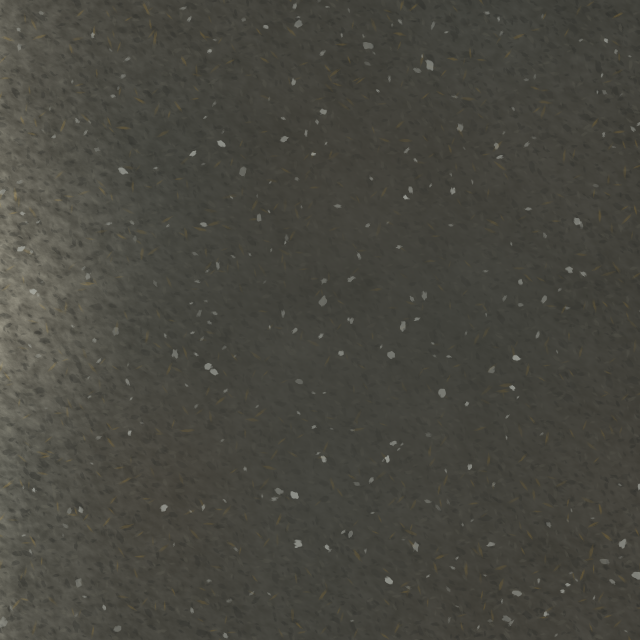
Write a three.js fragment shader that draws this texture.

```glsl
varying vec2 vUv;

const vec3 STONE = vec3(0.260, 0.258, 0.233);
const vec3 WARM_TINT = vec3(0.012, 0.001, -0.004);
const vec3 DARK_CHIP = vec3(0.175, 0.178, 0.165);
const vec3 PALE_CHIP = vec3(0.345, 0.340, 0.300);
const vec3 OCHRE = vec3(0.44, 0.37, 0.21);
const vec3 WHITE_FLECK = vec3(0.68, 0.69, 0.66);
const vec3 GLOW_TINT = vec3(1.0, 0.98, 0.88);
const vec2 GLOW_CENTER = vec2(0.02, 0.54);
const vec2 GLOW_SIZE = vec2(0.14, 0.19);
const float GLOW_GAIN = 0.105;
const float SIDE_GAIN = 0.095;
const float SIDE_REACH = 0.15;
const float GRAIN_ANGLE = -0.55;
const float EDGE_SOFTNESS = 0.0013;
const float MOTTLE_GAIN = 0.035;
const float GRAIN_GAIN = 0.055;

float hash(vec2 p) {
  vec3 q = fract(vec3(p.xyx) * 0.1031);
  q += dot(q, q.yzx + 33.33);
  return fract((q.x + q.y) * q.z);
}

vec2 hash2(vec2 p) {
  return vec2(hash(p), hash(p + 71.7));
}

float noise(vec2 p) {
  vec2 i = floor(p);
  vec2 f = fract(p);
  f = f * f * (3.0 - 2.0 * f);
  float low = mix(hash(i), hash(i + vec2(1.0, 0.0)), f.x);
  float high = mix(hash(i + vec2(0.0, 1.0)), hash(i + 1.0), f.x);
  return mix(low, high, f.y);
}

float fbm(vec2 p) {
  float sum = 0.0;
  float gain = 0.5;
  for (int i = 0; i < 4; i++) {
    sum += gain * noise(p);
    p = p * 2.03 + 17.3;
    gain *= 0.5;
  }
  return sum;
}

vec2 rotate(vec2 p, float angle) {
  float c = cos(angle);
  float s = sin(angle);
  return vec2(c * p.x + s * p.y, c * p.y - s * p.x);
}

// Opacity of scattered ragged ellipses; halfSize is in canvas units
float chips(vec2 uv, float cells, float seed, float share, vec2 halfSize, float spread) {
  vec2 home = floor(uv * cells);
  float cover = 0.0;
  for (int y = -1; y <= 1; y++) {
    for (int x = -1; x <= 1; x++) {
      vec2 cell = home + vec2(float(x), float(y));
      vec2 key = cell + seed * 13.7 + 50.0;
      vec2 center = (cell + hash2(key)) / cells;
      vec2 traits = hash2(key + 191.3);
      float angle = GRAIN_ANGLE + spread * (traits.x - 0.5);
      vec2 size = halfSize * mix(0.5, 1.2, traits.y * traits.y);
      vec2 q = rotate(uv - center, angle) / size;
      q += 0.7 * (vec2(noise(q * 1.4 + key), noise(q * 1.4 + key + 37.0)) - 0.5);
      float edge = (length(q) - 1.0) * size.y;
      float shape = 1.0 - smoothstep(-EDGE_SOFTNESS, EDGE_SOFTNESS, edge);
      float present = step(hash(key + 307.1), share);
      cover = max(cover, shape * present * mix(0.35, 1.0, hash(key + 411.9)));
    }
  }
  return cover;
}

// Broad sheen along the left side
float sheen(vec2 uv) {
  vec2 q = (uv - GLOW_CENTER) / GLOW_SIZE;
  float side = SIDE_GAIN * exp(-uv.x / SIDE_REACH);
  float rim = 0.035 * exp(-uv.x / 0.018);
  return side + rim + GLOW_GAIN * exp(-dot(q, q));
}

void main() {
  vec2 uv = vUv;
  float light = sheen(uv);
  float outer = smoothstep(0.12, 0.6, length(uv - vec2(0.54, 0.5)));
  float clarity = mix(0.5, 1.0, outer);

  // Cloudy ground with fine streaked grain
  vec2 along = rotate(uv, GRAIN_ANGLE);
  float cloud = fbm(uv * 9.0 + 4.0) - 0.47;
  float grain = fbm(along * vec2(75.0, 125.0) + 90.0) - 0.47;
  vec3 color = STONE + MOTTLE_GAIN * cloud + GRAIN_GAIN * clarity * grain;
  color += WARM_TINT * (noise(uv * 4.0 + 23.0) - 0.35);

  // Embedded chips and slivers
  float dark = chips(uv, 48.0, 1.0, 0.55, vec2(0.0085, 0.0045), 1.6);
  float fineDark = chips(uv, 85.0, 2.0, 0.5, vec2(0.005, 0.0024), 2.0);
  float pale = chips(uv, 70.0, 3.0, 0.45, vec2(0.006, 0.0026), 2.2);
  float ochre = chips(uv, 52.0, 4.0, 0.28, vec2(0.0075, 0.0019), 3.1);
  color = mix(color, DARK_CHIP, 0.42 * clarity * dark);
  color = mix(color, DARK_CHIP, 0.45 * clarity * fineDark);
  color = mix(color, PALE_CHIP, 0.42 * clarity * pale);
  color = mix(color, OCHRE, 0.6 * clarity * ochre);

  // Sheen, then sparse mineral flecks
  color += GLOW_TINT * light * (1.0 + 1.2 * grain - 0.35 * max(dark, fineDark));
  float fleck = chips(uv, 24.0, 5.0, 0.15, vec2(0.0068, 0.0048), 3.1);
  float glint = chips(uv, 40.0, 6.0, 0.14, vec2(0.0045, 0.0024), 3.1);
  color = mix(color, WHITE_FLECK, 0.75 * fleck);
  color = mix(color, WHITE_FLECK, 0.55 * glint);
  gl_FragColor = vec4(color, 1.0);
}
```
